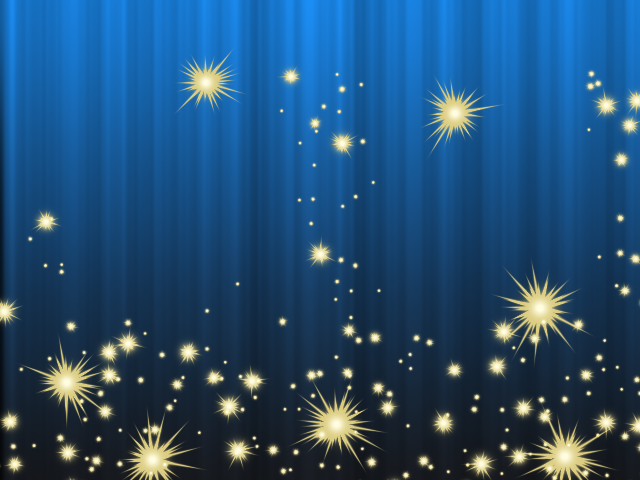
This background is drawn by a Shadertoy shader. Its source:

```glsl
// Golden sparkles rising in three plumes before a blue pleated curtain that fades to black.

const float TAU = 6.2831853;

// Curtain
const vec3 CURTAIN_TOP = vec3(0.09, 0.48, 0.83);
const vec3 CURTAIN_MIDDLE = vec3(0.08, 0.24, 0.40);
const vec3 CURTAIN_FLOOR = vec3(0.085, 0.085, 0.095);
const float FOLD_DEPTH = 0.50;

// Sparkles
const vec3 RAY_GOLD = vec3(0.86, 0.80, 0.50);
const vec3 CORE_WHITE = vec3(1.0, 0.99, 0.88);
const float RAY_WIDTH = 0.032;
const float FLOOR_DENSITY = 0.80;
const float PLUME_DENSITY = 0.60;

// Plumes: centre x, half width, top y
const vec3 PLUMES[3] = vec3[3](
    vec3(0.10, 0.075, 0.70), vec3(0.70, 0.085, 0.92), vec3(1.27, 0.080, 0.94));

// Large stars: centre x, centre y, radius
const vec3 LARGE_STARS[7] = vec3[7](
    vec3(0.429, 0.828, 0.115), vec3(0.948, 0.764, 0.122), vec3(1.125, 0.358, 0.145),
    vec3(0.139, 0.203, 0.130), vec3(0.318, 0.042, 0.130), vec3(0.701, 0.116, 0.135),
    vec3(1.177, 0.049, 0.140));

vec3 hash3(vec2 p) {
    vec3 q = fract(p.xyx * vec3(0.1031, 0.1030, 0.0973));
    q += dot(q, q.yxz + 33.33);
    return fract((q.xxy + q.yzz) * q.zyx);
}

float noise(float x) {
    float cell = floor(x);
    return mix(hash3(vec2(cell, 7.0)).x, hash3(vec2(cell + 1.0, 7.0)).x,
               smoothstep(0.0, 1.0, x - cell));
}

vec3 curtain(vec2 p) {
    vec3 color = mix(CURTAIN_FLOOR, CURTAIN_MIDDLE, smoothstep(-0.1, 0.6, p.y));
    color = mix(color, CURTAIN_TOP, smoothstep(0.35, 1.1, p.y));
    float fold = 0.4 * noise(p.x * 20.0) + 0.35 * noise(p.x * 55.0)
               + 0.25 * noise(p.x * 120.0) - 0.5;
    // Bright first pleat beside a dark left hem
    float pleat = 0.25 * exp(-pow((p.x - 0.026) / 0.012, 2.0));
    float hem = mix(smoothstep(0.0, 0.014, p.x), 1.0, smoothstep(0.5, 1.0, p.y) * 0.8);
    return color * (1.0 + FOLD_DEPTH * fold + pleat) * mix(0.35, 1.0, hem);
}

// One tapered ray per angular sector, with random direction and length
float rays(vec2 q, float count, vec2 reach, float seed, float blur) {
    float turn = fract(atan(q.y, q.x) / TAU + 1.0);
    float id = min(floor(turn * count), count - 1.0);
    vec3 rnd = hash3(vec2(id + 1.0, seed));
    float axis = (id + 0.5 + 0.6 * (rnd.x - 0.5)) / count;
    float r = length(q);
    float taper = max(1.0 - r / mix(reach.x, reach.y, rnd.y), 0.0);
    float width = RAY_WIDTH * taper;
    float soft = max(width, 0.6 * blur) + 1e-4;
    float side = r * sin((turn - axis) * TAU) / soft;
    return exp(-side * side) * width / soft * smoothstep(0.0, 0.5, taper);
}

// Returns gold light in x and white core light in y
vec2 star(vec2 offset, float radius, float seed) {
    vec2 q = offset / radius + 1e-5;
    float r = length(q);
    if (r > 1.0) return vec2(0.0);
    float blur = 1.0 / (iResolution.y * radius);
    float large = smoothstep(0.02, 0.11, radius);
    float count = floor(mix(9.0, 17.0, large));
    float gold = rays(q, count, vec2(0.4, 1.0), seed, blur)
               + rays(q, count + 4.0, vec2(0.3, 0.7), seed + 19.0, blur);
    gold += 0.22 * exp(-r * r * 14.0) * (1.0 - r);
    float core = r / mix(0.24, 0.12, large);
    return vec2(gold + exp(-core * core * 0.4), 1.1 * exp(-core * core));
}

// Chance of a sparkle: a thick bed on the floor plus the plumes
float density(vec2 p) {
    float chance = FLOOR_DENSITY * (1.0 - smoothstep(0.12, 0.44, p.y));
    for (int i = 0; i < 3; i++) {
        float across = (p.x - PLUMES[i].x) / PLUMES[i].y;
        float rise = 1.0 - smoothstep(PLUMES[i].z - 0.1, PLUMES[i].z, p.y);
        chance = max(chance, PLUME_DENSITY * exp(-across * across) * rise);
    }
    return chance;
}

// Jittered grid of sparkles; radii run from sizes.x to sizes.y
vec2 scatter(vec2 p, float cellSize, vec2 sizes, float amount, float seed) {
    vec2 light = vec2(0.0);
    vec2 home = floor(p / cellSize);
    for (int j = -1; j <= 1; j++)
    for (int i = -1; i <= 1; i++) {
        vec2 cell = home + vec2(i, j);
        vec3 place = hash3(cell + seed);
        vec2 center = (cell + 0.1 + 0.8 * place.xy) * cellSize;
        vec2 pick = hash3(cell + seed + 57.0).xy;
        if (pick.x < amount * density(center))
            light += star(p - center, mix(sizes.x, sizes.y, pick.y * pick.y), place.z * 90.0);
    }
    return light;
}

void mainImage(out vec4 fragColor, in vec2 fragCoord) {
    vec2 p = fragCoord / iResolution.y;
    vec2 light = scatter(p, 0.085, vec2(0.022, 0.056), 0.9, 113.0);
    light += scatter(p, 0.040, vec2(0.008, 0.018), 0.55, 271.0);
    for (int i = 0; i < 7; i++)
        light += star(p - LARGE_STARS[i].xy, LARGE_STARS[i].z, float(i) * 11.0 + 3.0);
    vec3 color = mix(curtain(p), RAY_GOLD, min(light.x, 1.0));
    fragColor = vec4(mix(color, CORE_WHITE, min(light.y, 1.0)), 1.0);
}
```
